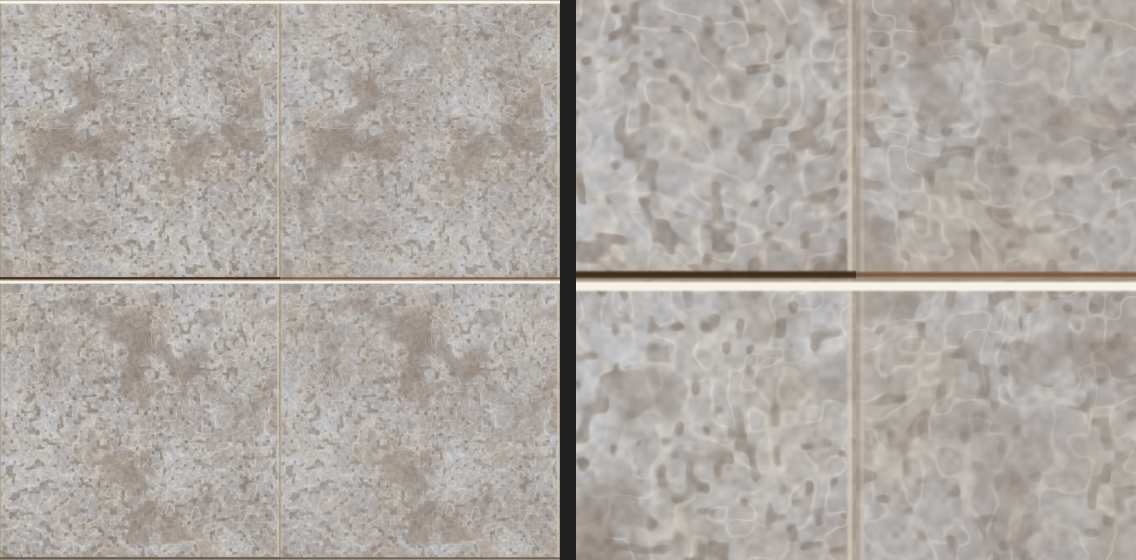
Left: the whole. Right: its middle third, enlarged.
This texture is drawn by a WebGL 1 fragment shader. Its source:

```glsl
precision highp float;
// Two by two mottled grey-brown marble tiles with pale bevels and dark joints.
uniform vec2 u_resolution;

float hash(vec2 p) {
  return fract(sin(dot(p, vec2(127.1, 311.7))) * 43758.5453);
}

float noise(vec2 p) {
  vec2 i = floor(p), f = fract(p);
  f = f * f * (3.0 - 2.0 * f);
  return mix(mix(hash(i), hash(i + vec2(1.0, 0.0)), f.x),
             mix(hash(i + vec2(0.0, 1.0)), hash(i + 1.0), f.x), f.y);
}

float fbm(vec2 p) {
  float sum = 0.0, amp = 0.5;
  for (int i = 0; i < 5; i++) {
    sum += amp * noise(p);
    p = mat2(1.6, 1.2, -1.2, 1.6) * p + 7.3;
    amp *= 0.5;
  }
  return sum / 0.97;
}

// x: distance to the nearest cell border, y: random value of the cell
vec2 fragments(vec2 p) {
  vec2 cell = floor(p);
  float near = 9.0, second = 9.0, id = 0.0;
  for (int y = -1; y <= 1; y++) {
    for (int x = -1; x <= 1; x++) {
      vec2 c = cell + vec2(float(x), float(y));
      float d = length(c + 0.15 + 0.7 * vec2(hash(c), hash(c + 31.7)) - p);
      if (d < near) {
        second = near;
        near = d;
        id = hash(c + 5.3);
      } else {
        second = min(second, d);
      }
    }
  }
  return vec2(second - near, id);
}

// Marble face over the unit square
vec3 marble(vec2 s, float contrast) {
  vec2 warp = vec2(fbm(s * 8.0), fbm(s * 8.0 + 19.0)) - 0.5;
  vec2 frag = fragments(s * 5.2 + warp * 2.0 + 3.0);
  float plate = smoothstep(0.03, 0.4, frag.x) * smoothstep(0.4, 0.75, frag.y);
  float cloud = fbm(s * 6.0 + warp + 40.0);
  float grain = noise(s * 75.0) + noise(s * 125.0 + 13.0) - 1.0;
  float curl = abs(noise(s * 44.0 + warp * 3.0 + 8.0) - 0.5);
  float open = 1.0 - 0.6 * plate;

  float tone = 0.66 + 0.9 * (cloud - 0.5) - 0.4 * plate;
  vec3 col = mix(vec3(0.585, 0.54, 0.505), vec3(0.75, 0.755, 0.765), clamp(tone, 0.0, 1.1));

  // Warm stains, pale seams and a fine crackle of cream curls and dark flecks
  float warm = smoothstep(0.46, 0.66, fbm(s * 10.0 + 71.0));
  col = mix(col, vec3(0.71, 0.665, 0.605), 0.35 * warm);
  float seam = 1.0 - smoothstep(0.0, 0.1, frag.x);
  col = mix(col, vec3(0.80, 0.785, 0.755), 0.4 * seam * smoothstep(0.35, 0.6, cloud));
  float vein = 1.0 - smoothstep(0.02, 0.13, curl);
  col = mix(col, vec3(0.84, 0.815, 0.775), 0.42 * vein * open * contrast);
  float fleck = smoothstep(0.6, 0.88, noise(s * 66.0 + warp * 3.0 + 90.0));
  col = mix(col, vec3(0.48, 0.43, 0.39), 0.5 * fleck * open * contrast);
  return col + vec3(0.075, 0.078, 0.082) * grain * contrast * (1.0 - 0.35 * plate);
}

// Soft line of a given half width
float line(float d, float halfWidth) {
  float soft = max(0.0012, 0.75 / u_resolution.y);
  return 1.0 - smoothstep(halfWidth - soft, halfWidth + soft, abs(d));
}

void main() {
  vec2 uv = gl_FragCoord.xy / u_resolution;
  vec2 tile = floor(uv * 2.0);
  vec2 face = fract(uv * 2.0);
  vec2 joint = uv - 0.5 * floor(uv * 2.0 + 0.5);

  // The lower row is the upper face turned a quarter clockwise
  if (tile.y < 0.5) face = vec2(1.0 - face.y, face.x);
  vec3 col = marble(face, 1.0 - 0.15 * tile.x) + 0.008;

  // Tan wear above the lower edge of each tile
  float wear = step(0.0, joint.y) * exp(-joint.y / 0.008);
  col = mix(col, vec3(0.62, 0.51, 0.41), wear * (0.15 + 0.3 * tile.y));

  // Upright joint: faint tan grout between two thin pale bevels
  float patchy = 0.55 + 0.45 * noise(uv * vec2(8.0, 45.0));
  col = mix(col, vec3(0.65, 0.60, 0.54), 0.6 * line(joint.x, 0.0025));
  col = mix(col, vec3(0.83, 0.80, 0.73), 0.85 * patchy * line(joint.x + 0.0037, 0.0014));
  col = mix(col, vec3(0.79, 0.75, 0.68), 0.6 * patchy * line(joint.x - 0.0037, 0.0011));

  // Level joint: bright bevel below, shadow above, darkest at the upper left
  vec3 shadow = mix(vec3(0.42, 0.38, 0.35),
                    mix(vec3(0.25, 0.18, 0.13), vec3(0.48, 0.36, 0.27), tile.x), tile.y);
  col = mix(col, vec3(0.62, 0.54, 0.46), 0.7 * line(joint.y, 0.002));
  col = mix(col, shadow, line(joint.y - 0.0032, 0.002 - 0.0005 * tile.x));
  col = mix(col, vec3(0.97, 0.95, 0.91), line(joint.y + 0.0038, 0.0027));

  gl_FragColor = vec4(col, 1.0);
}
```
